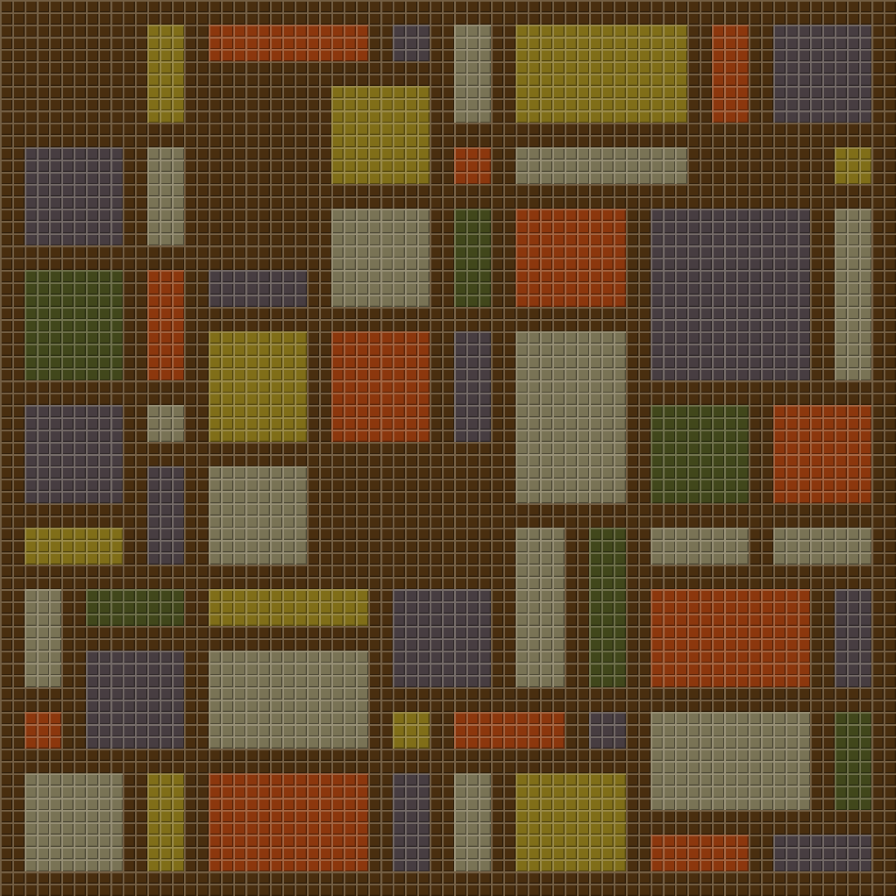
Write a WebGL 1 fragment shader that draws this pattern.

```glsl
precision highp float;

uniform vec2 u_resolution;

const float TILES = 73.0;         // small tiles across the canvas
const float BORDER = 1.0;         // tiles kept free along each canvas side
const float MODULES = 14.0;       // coarse steps that block edges snap to
const float BLOCKS = 8.0;         // blocks across the layout
const float EDGE_JITTER = 0.96;   // wander of block edges, in block units
const float HUE_JITTER = 0.08;    // disorder in the colour sequence
const float LIGHT_WIDTH = 0.14;   // bevel widths, in tile units
const float SHADE_WIDTH = 0.10;
const float LIGHT_AMOUNT = 0.30;
const float SHADE_FACTOR = 0.68;
const float SAMPLES = 3.0;        // antialiasing samples per axis

const vec3 BROWN  = vec3(0.285, 0.180, 0.060);
const vec3 STONE  = vec3(0.475, 0.450, 0.335);
const vec3 SLATE  = vec3(0.280, 0.240, 0.255);
const vec3 RUST   = vec3(0.550, 0.215, 0.050);
const vec3 OCHRE  = vec3(0.500, 0.430, 0.095);
const vec3 MOSS   = vec3(0.255, 0.280, 0.105);
const vec3 GLINT  = vec3(0.850, 0.820, 0.750);

float hash(vec2 p) {
  return fract(sin(dot(p, vec2(127.1, 311.7))) * 43758.5453);
}

// Tile index of the block edge through a lattice vertex; outer edges stay fixed.
float edgeTile(vec2 vertex, float line) {
  float inner = step(0.5, line) * step(line, BLOCKS - 0.5);
  float moved = line + inner * EDGE_JITTER * (hash(vertex + 3.7) - 0.5);
  float module = floor(moved * MODULES / BLOCKS + 0.5);
  return BORDER + floor(module * (TILES - 2.0 * BORDER) / MODULES + 0.4);
}

// Pinwheel layout: vertices alternately carry a horizontal and a vertical edge.
vec4 blockBounds(vec2 id) {
  vec2 v00 = id;
  vec2 v10 = id + vec2(1.0, 0.0);
  vec2 v01 = id + vec2(0.0, 1.0);
  vec2 v11 = id + 1.0;
  if (mod(id.x + id.y, 2.0) < 0.5) {
    return vec4(edgeTile(v01, v01.x), edgeTile(v00, v00.y),
                edgeTile(v10, v10.x), edgeTile(v11, v11.y));
  }
  return vec4(edgeTile(v00, v00.x), edgeTile(v10, v10.y),
              edgeTile(v11, v11.x), edgeTile(v01, v01.y));
}

// An evenly spread sequence keeps the colour shares balanced.
vec3 blockColor(vec2 id) {
  float pick = fract(dot(id, vec2(0.755, 0.570)) + HUE_JITTER * hash(id + 19.3));
  if (pick < 0.29) return STONE;
  if (pick < 0.51) return SLATE;
  if (pick < 0.69) return RUST;
  if (pick < 0.85) return OCHRE;
  if (pick < 0.95) return MOSS;
  return BROWN;
}

// Colour of a whole tile: the block covering it, or the brown ground.
vec3 tileColor(vec2 tile) {
  vec2 home = floor((tile - BORDER) / (TILES - 2.0 * BORDER) * BLOCKS);
  vec3 color = BROWN;
  for (int y = -1; y <= 1; y++) {
    for (int x = -1; x <= 1; x++) {
      vec2 id = home + vec2(float(x), float(y));
      bool valid = all(greaterThanEqual(id, vec2(0.0))) && all(lessThan(id, vec2(BLOCKS)));
      vec4 bounds = blockBounds(id);
      bool inside = all(greaterThan(tile, bounds.xy + 0.5)) &&
                    all(lessThan(tile, bounds.zw - 1.5));
      if (valid && inside) color = blockColor(id);
    }
  }
  return color;
}

// Light falls on the upper left rim, shade on the lower right one.
vec3 mosaic(vec2 uv) {
  vec2 p = fract(uv) * TILES;
  vec2 f = fract(p);
  vec3 color = tileColor(floor(p));
  if (min(f.x, 1.0 - f.y) < LIGHT_WIDTH) return mix(color, GLINT, LIGHT_AMOUNT);
  if (min(1.0 - f.x, f.y) < SHADE_WIDTH) return color * SHADE_FACTOR;
  return color;
}

void main() {
  vec3 sum = vec3(0.0);
  for (float y = 0.0; y < SAMPLES; y++) {
    for (float x = 0.0; x < SAMPLES; x++) {
      vec2 offset = (vec2(x, y) + 0.5) / SAMPLES - 0.5;
      sum += mosaic((gl_FragCoord.xy + offset) / u_resolution);
    }
  }
  gl_FragColor = vec4(sum / (SAMPLES * SAMPLES), 1.0);
}
```
